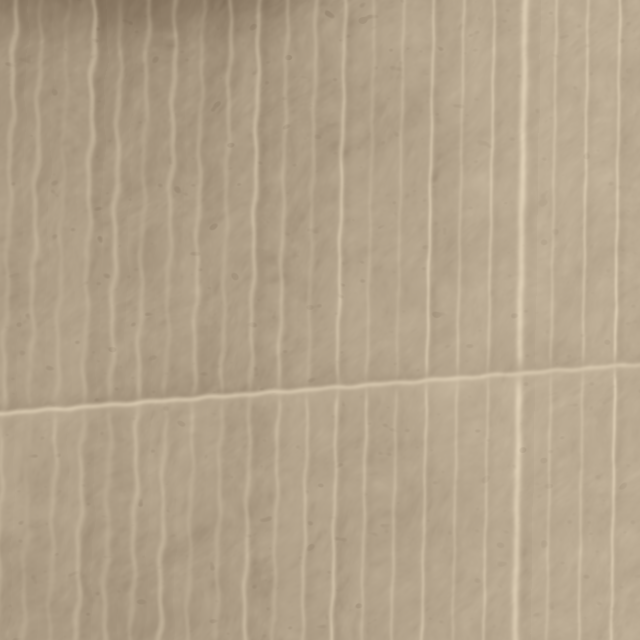
Reproduce this texture procedurally as a WebGL 1 fragment shader.

```glsl
precision highp float;
uniform vec2 u_resolution;

#define PAPER vec3(0.695, 0.632, 0.540)
#define SHADE vec3(0.475, 0.405, 0.325)
#define LIGHT vec3(0.850, 0.790, 0.690)
#define RIDGE_FIT vec3(-0.2, 24.35, -2.4)
#define RIDGE_WIDTH 0.0030
#define WIDE_RIDGE 18.0
#define CREASE_START 0.354
#define CREASE_SLOPE 0.077
#define CREASE_WIDTH 0.0042
#define MOTTLE 0.34

float hash(vec2 p) {
  return fract(sin(dot(p, vec2(127.1, 311.7))) * 4375.54);
}

// Cellular noise: soft dabs of random sign scattered one per cell
float dabs(vec2 p) {
  vec2 cell = floor(p);
  float sum = 0.0;
  for (int j = -1; j <= 1; j++) {
    for (int i = -1; i <= 1; i++) {
      vec2 c = cell + vec2(float(i), float(j));
      vec2 d = c + vec2(hash(c), hash(c + 37.3)) - p;
      sum += (hash(c + 71.9) - 0.5) * exp(-5.0 * dot(d, d));
    }
  }
  return sum;
}

// Pulp fibres: stretched dabs at several scales, leaning diagonally
float fibres(vec2 p) {
  vec2 q = mat2(0.8, 0.6, -0.6, 0.8) * p;
  q += 0.008 * sin(q.yx * 31.0 + 2.0 * sin(q * 17.0));
  float n = 0.40 * dabs(q * vec2(14.0, 9.0));
  n += 0.45 * dabs(q * vec2(42.0, 25.0) + 9.0);
  n += 0.45 * dabs(q * vec2(95.0, 52.0) + 23.0);
  return n + 0.22 * dabs(q * vec2(180.0, 120.0) + 41.0);
}

// Broad lighting: dim at the upper left, bright at the right
float lighting(vec2 p) {
  float t = 0.30 * smoothstep(0.25, 1.0, p.x) - 0.04;
  t -= 0.20 * smoothstep(0.45, 1.0, p.y) * (1.0 - smoothstep(0.2, 0.85, p.x));
  t -= 0.55 * smoothstep(0.90, 1.03, p.y) * (1.0 - smoothstep(0.25, 0.65, p.x));
  return t - 0.10 * smoothstep(0.25, 0.0, p.y) * (1.0 - p.x);
}

// Corrugation: leaning ridges, soft at the left and crisp at the right
float ridges(vec2 p, float side) {
  float blur = 1.0 - smoothstep(0.1, 0.75, p.x);
  float x = p.x - mix(0.031, 0.013, p.x) * (p.y - 0.48);
  x += (0.0006 + 0.0018 * blur) * (sin(p.y * 43.0 + x * 60.0) + 0.6 * sin(p.y * 97.0 + x * 31.0));
  float index = RIDGE_FIT.x + x * (RIDGE_FIT.y + x * RIDGE_FIT.z);
  float id = floor(index + 0.5);
  float d = (index - id) / (RIDGE_FIT.y + 2.0 * x * RIDGE_FIT.z);

  float wide = 1.0 - step(0.5, abs(id - WIDE_RIDGE));
  float major = 1.0 - step(0.5, mod(id, 3.0));
  float width = RIDGE_WIDTH * (1.0 + 0.55 * blur + 0.9 * wide);
  float strength = 0.26 + 0.32 * hash(vec2(id, side)) + 0.20 * major;
  strength *= 0.85 + 0.35 * sin(p.y * 8.0 + id * 2.3) * (0.4 + 0.6 * blur);
  strength = mix(strength * mix(1.0, 0.62, blur), 0.78, wide);

  float crest = exp(-d * d / (width * width));
  float s = d - 2.6 * width;
  float groove = exp(-s * s / (5.0 * width * width));
  float panel = hash(vec2(floor(index), side + 5.0)) - 0.5;
  return strength * (crest - 0.20 * groove) + 0.13 * panel * smoothstep(0.0, 0.012, abs(d));
}

void main() {
  vec2 p = gl_FragCoord.xy / u_resolution;

  // Signed height above the slanting crease
  float crease = p.y - CREASE_START - CREASE_SLOPE * p.x;
  crease += 0.0007 * (sin(p.x * 71.0) + sin(p.x * 127.0 + 1.0));
  float above = smoothstep(-0.002, 0.002, crease);

  float tone = lighting(p);
  float grain = fibres(p);
  tone += MOTTLE * grain * mix(1.0, 1.3, p.x);

  // Small dark flecks
  float fleck = dabs(p * vec2(60.0, 75.0) + 13.0);
  tone -= 0.32 * smoothstep(0.30, 0.55, fleck) * (0.6 + grain);

  // Ridges flatten where the board folds
  float fold = smoothstep(0.003, 0.030, abs(crease));
  tone += ridges(p, step(0.0, crease)) * mix(0.3, 1.0, fold);

  // Crease: shadow above, pale lip, faint glow below
  tone -= 0.30 * above * exp(-max(crease, 0.0) / 0.016);
  tone += 0.12 * (1.0 - above) * exp(min(crease, 0.0) / 0.030);
  float lip = exp(-crease * crease / (CREASE_WIDTH * CREASE_WIDTH));
  tone = mix(tone, 0.86 + 0.3 * grain, 0.88 * lip);

  vec3 color = mix(PAPER, LIGHT, clamp(tone, 0.0, 1.1));
  color = mix(color, SHADE, clamp(-tone, 0.0, 1.0));
  gl_FragColor = vec4(color, 1.0);
}
```
